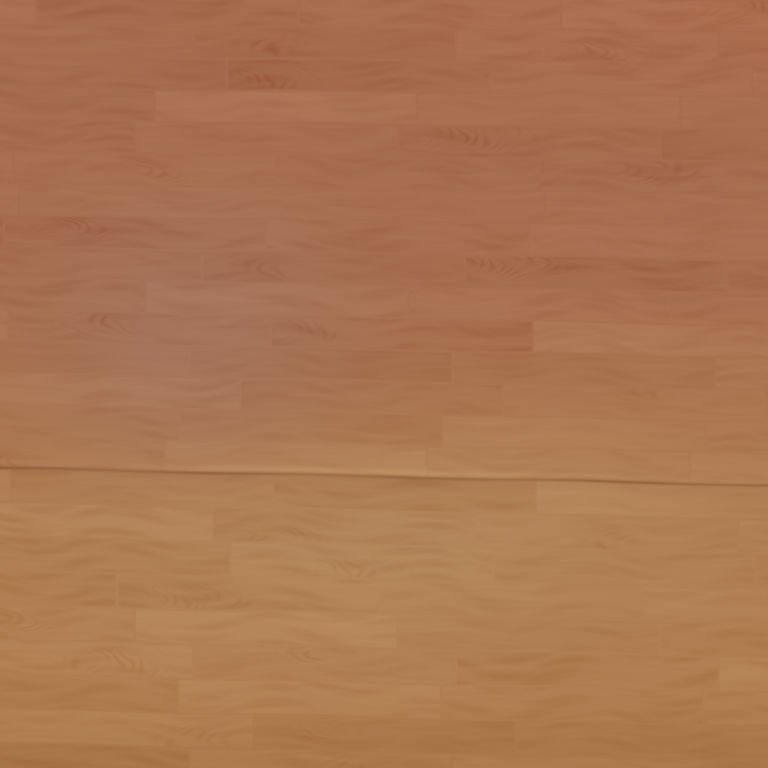
A three.js fragment shader for this texture:

```glsl
// Warm wooden strip floor: staggered horizontal planks with faint grain and
// broken arched figure, crossed by one slightly tilted seam. Planks are hashed
// by cell; layered sines make fibres, stretched cellular noise makes smears.

#define ROW_LOW 0.0448      // plank width below the seam
#define ROW_HIGH 0.0412     // plank width above the seam
#define PLANK_LENGTH 0.342
#define EDGE_SOFT 0.0030
#define TONE_AMOUNT 0.046
#define GRAIN_AMOUNT 0.009
#define SMEAR_AMOUNT 0.030
#define FIGURE_AMOUNT 0.052
#define FIGURE_SHARE 0.40   // share of planks that carry arches
#define SEAM_HEIGHT 0.391
#define SEAM_TILT 0.023

varying vec2 vUv;

float hash(vec2 p) {
  p = fract(p * vec2(0.1031, 0.1137));
  p += dot(p, p.yx + 33.33);
  return fract((p.x + p.y) * p.x * 97.31);
}

// Distance to the nearest scattered point
float cellular(vec2 p) {
  vec2 cell = floor(p);
  float nearest = 2.0;
  for (int j = -1; j <= 1; j++) {
    for (int i = -1; i <= 1; i++) {
      vec2 id = cell + vec2(float(i), float(j));
      vec2 point = id + vec2(hash(id + 71.0), hash(id + 139.0));
      nearest = min(nearest, length(p - point));
    }
  }
  return nearest;
}

// Long fibres whose height wanders along the plank
float fibres(vec2 p, float seed) {
  float y = p.y + 0.004 * sin(p.x * 17.0 + seed * 40.0) + 0.002 * sin(p.x * 43.0 + seed * 90.0);
  float sum = sin(y * 310.0 + p.x * 6.0 + seed * 50.0);
  sum += 0.7 * sin(y * 570.0 - p.x * 19.0 + seed * 80.0);
  sum += 0.5 * sin(y * 930.0 + 2.0 * sin(p.x * 27.0 + seed * 30.0));
  return sum * (0.6 + 0.4 * sin(p.x * 23.0 + p.y * 140.0 + seed * 20.0));
}

// Nested arches about a random place, unevenly spaced and partly worn away
float arches(vec2 local, float seed, float seed2) {
  float facing = seed2 < 0.5 ? -1.0 : 1.0;
  float along = (local.x - mix(0.15, 0.85, seed)) * PLANK_LENGTH;
  float across = local.y - 0.5 + 0.7 * (fract(seed2 * 7.0) - 0.5);
  float bend = along * facing + mix(0.10, 0.36, fract(seed * 5.0)) * across * across;
  bend += 0.005 * sin(along * 61.0 + across * 5.0 + seed * 30.0);
  bend += 0.003 * sin(along * 133.0 - across * 9.0 + seed2 * 50.0);
  float ring = pow(0.5 + 0.5 * sin(bend * mix(230.0, 400.0, seed2) + seed * 9.0), 2.0);
  float worn = 0.55 + 0.45 * sin(along * 75.0 + across * 8.0 + seed * 70.0);
  float spread = mix(0.030, 0.075, seed2);
  return (ring * worn + 0.2) * exp(-along * along / (spread * spread) - across * across * 5.0);
}

// Large soft changes of light over the floor
vec3 floorColour(vec2 p) {
  vec3 honey = vec3(0.685, 0.487, 0.314);
  vec3 russet = vec3(0.648, 0.424, 0.307);
  vec3 rose = vec3(0.645, 0.460, 0.374);
  vec3 sheen = vec3(0.710, 0.537, 0.367);
  vec3 colour = mix(honey, russet, smoothstep(0.22, 0.74, p.y));
  vec2 roseOffset = (p - vec2(0.25, 0.57)) / vec2(0.20, 0.17);
  vec2 sheenOffset = (p - vec2(0.50, 0.28)) / vec2(0.38, 0.14);
  colour = mix(colour, rose, 0.75 * exp(-dot(roseOffset, roseOffset)));
  colour = mix(colour, sheen, 0.75 * exp(-dot(sheenOffset, sheenOffset)));
  colour += vec3(0.016, -0.008, -0.010) * smoothstep(0.7, 1.0, p.y) * p.x;
  return colour - 0.022 * smoothstep(0.12, 0.0, p.y);
}

void main() {
  vec2 p = vUv;

  // Rows counted from the tilted seam; the tilt eases towards the top
  float seamY = SEAM_HEIGHT - SEAM_TILT * p.x + 0.0008 * sin(p.x * 19.0);
  float fromSeam = p.y - seamY;
  float level = fromSeam - 0.6 * SEAM_TILT * p.x * smoothstep(0.1, 0.6, fromSeam);
  float rowHeight = level < 0.0 ? ROW_LOW : ROW_HIGH;
  float row = floor(level / rowHeight) + 40.0;

  // Staggered planks within each row
  float lengthwise = p.x / PLANK_LENGTH + hash(vec2(row, 7.0)) + row * 0.38;
  vec2 plank = vec2(floor(lengthwise), row);
  vec2 local = vec2(fract(lengthwise), fract(level / rowHeight));
  float seed = hash(plank + 11.0);
  float seed2 = hash(plank + 53.0);
  vec2 border = min(local, 1.0 - local) * vec2(PLANK_LENGTH, rowHeight);
  float inside = smoothstep(0.0, EDGE_SOFT, min(border.x, border.y));

  // Plank tone fades along its length; fibres and dark smears lie over it
  float fade = 0.72 + 0.28 * sin(local.x * 4.0 + seed2 * 20.0);
  float shade = (seed - 0.5) * TONE_AMOUNT * fade;
  shade += GRAIN_AMOUNT * 0.5 * fibres(vec2(p.x, level), seed);
  float smear = cellular(vec2(p.x * 9.0, level * 62.0 + 0.5 * sin(p.x * 31.0)) + seed * 60.0);
  shade -= SMEAR_AMOUNT * (smoothstep(0.6, 0.0, smear) - 0.3) * (0.4 + 0.6 * seed2);
  float figured = step(1.0 - FIGURE_SHARE, hash(plank + 97.0));
  float figure = figured * arches(local, seed, seed2) * mix(0.5, 1.0, fract(seed * 13.0));

  vec3 colour = floorColour(p) + 0.003;
  colour += shade * inside * vec3(0.85, 1.05, 1.0);
  colour -= FIGURE_AMOUNT * figure * inside * vec3(0.7, 1.0, 0.9);
  colour -= 0.003 * (1.0 - inside);

  // Soft seam: uneven dark gap below a faint lit lip
  float gap = exp(-pow(fromSeam / 0.0023, 2.0)) * (0.8 + 0.2 * sin(p.x * 24.0 + 1.0));
  float lip = exp(-pow((fromSeam - 0.0062) / 0.0040, 2.0));
  float lit = exp(-pow((p.x - 0.48) / 0.28, 2.0));
  colour -= vec3(0.090, 0.085, 0.072) * gap;
  colour += vec3(0.040, 0.042, 0.034) * lip * (0.2 + 0.8 * lit);
  colour -= 0.014 * smoothstep(-0.018, 0.0, fromSeam) * smoothstep(0.002, -0.001, fromSeam);

  gl_FragColor = vec4(colour, 1.0);
}
```
